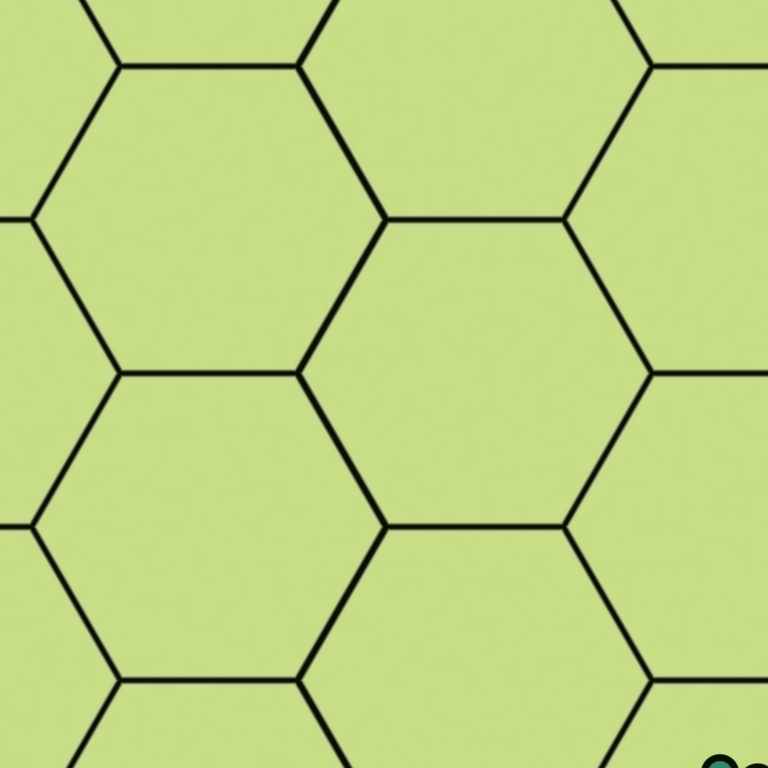
A Shadertoy shader for this pattern:

```glsl
// Flat-topped hexagon grid: thin near-black lines on pale lime green.
// Two offset rectangular lattices give the nearest cell, whose edge distances
// draw the lines; a pair of teal beads peeks over the lower right border.

#define CELL_HEIGHT 0.3998
#define CELL_CENTER vec2(0.2721, 0.7138)
#define THIN_LINE 0.0076
#define THICK_LINE 0.0090
#define SOFTNESS 0.0028
#define HALO_WIDTH 0.0045
#define MOTTLE 0.006
#define LIME vec3(0.782, 0.870, 0.530)
#define HALO vec3(0.780, 0.840, 0.590)
#define INK vec3(0.030, 0.060, 0.005)
#define TEAL vec3(0.180, 0.530, 0.430)

vec2 hashGradient(vec2 cell) {
    vec2 h = vec2(dot(cell, vec2(127.1, 311.7)), dot(cell, vec2(269.5, 183.3)));
    return 2.0 * fract(sin(h) * 43758.5) - 1.0;
}

float gradientNoise(vec2 p) {
    vec2 i = floor(p), f = fract(p);
    vec2 u = f * f * f * (f * (f * 6.0 - 15.0) + 10.0);
    vec2 e = vec2(1.0, 0.0);
    float low = mix(dot(hashGradient(i), f),
                    dot(hashGradient(i + e), f - e), u.x);
    float high = mix(dot(hashGradient(i + e.yx), f - e.yx),
                     dot(hashGradient(i + 1.0), f - 1.0), u.x);
    return mix(low, high, u.y);
}

// Signed distance to the inked lines, negative inside them.
float hexLineDistance(vec2 p) {
    vec2 period = CELL_HEIGHT * vec2(sqrt(3.0), 1.0);
    vec2 even = mod(p + 0.5 * period, period) - 0.5 * period;
    vec2 odd = mod(p, period) - 0.5 * period;
    bool isEven = dot(even, even) < dot(odd, odd);
    vec2 q = isEven ? even : odd;

    // Every second zigzag between columns is drawn slightly heavier.
    bool heavy = isEven == (q.x > 0.0);
    float slantWidth = heavy ? THICK_LINE : THIN_LINE;
    float flatEdge = 0.5 * CELL_HEIGHT - abs(q.y);
    float slantEdge = 0.5 * CELL_HEIGHT - dot(abs(q), vec2(0.5 * sqrt(3.0), 0.5));
    return min(flatEdge - 0.5 * THIN_LINE, slantEdge - 0.5 * slantWidth);
}

// Antialiased coverage of the region with negative distance.
float coverage(float d, float softness) {
    return 1.0 - smoothstep(-softness, softness, d);
}

void mainImage(out vec4 fragColor, in vec2 fragCoord) {
    vec2 uv = fragCoord / iResolution.y;
    float soft = max(SOFTNESS, 0.75 / iResolution.y);

    // Faintly mottled ground with a greyer fringe beside the lines
    vec3 color = LIME + MOTTLE * gradientNoise(uv * 40.0);
    float d = hexLineDistance(uv - CELL_CENTER);
    color = mix(color, HALO, 0.8 * coverage(d - HALO_WIDTH, soft));
    color = mix(color, INK, coverage(d, soft));

    // Outlined beads, mostly below the border
    for (int i = 0; i < 2; i++) {
        vec2 center = vec2(0.9375, -0.007) + float(i) * vec2(0.049, -0.012);
        float bead = length(uv - center) - 0.025;
        color = mix(color, INK, coverage(bead, 0.5 * soft));
        color = mix(color, TEAL, coverage(bead + 0.009, 0.5 * soft));
    }

    fragColor = vec4(color, 1.0);
}
```
